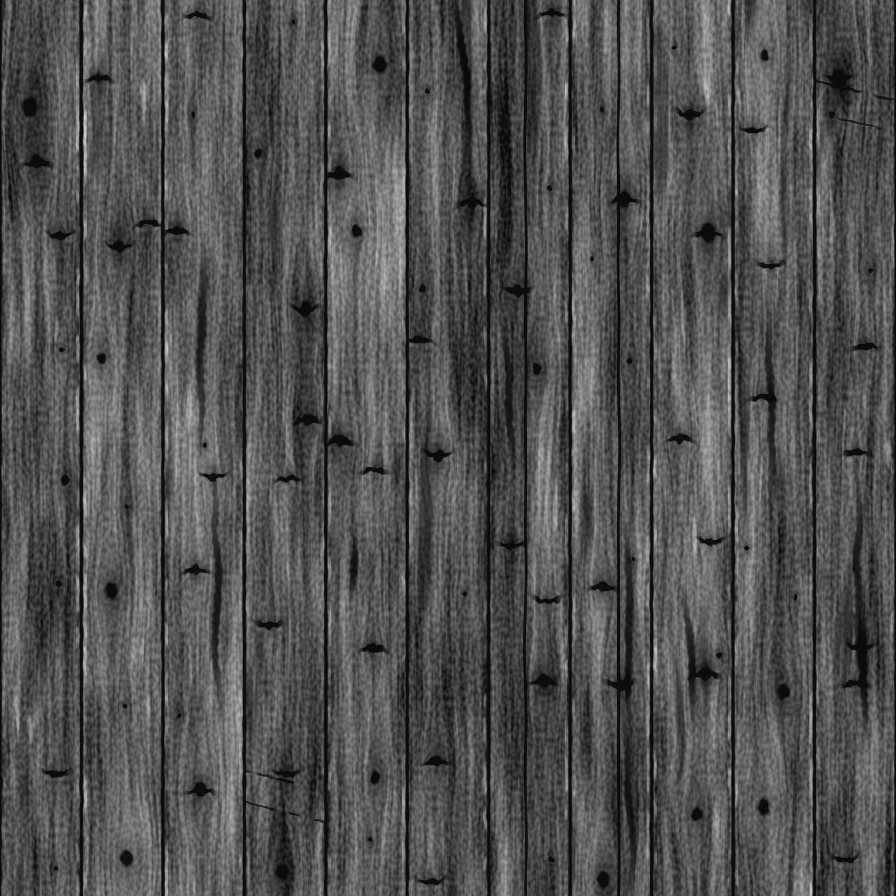
A three.js fragment shader for this texture:

```glsl
#define PLANKS 11.0
#define KNOTS 8
#define GASHES 2
#define SEAM_WIDTH 0.0021
#define BASE_TONE 0.355
#define PLANK_VARIATION 0.05
#define STREAK 0.21
#define FIBRE 0.21
#define SPECKLE 0.17
#define STAIN 0.17
#define WEAR 0.22
#define SOOT 0.045

varying vec2 vUv;

vec2 hash2(vec2 p) {
  vec3 q = fract(p.xyx * vec3(0.1031, 0.1030, 0.0973));
  q += dot(q, q.yzx + 33.33);
  return fract((q.xx + q.yz) * q.zy);
}

float corner(vec2 cell, vec2 offset) {
  float angle = 6.2832 * hash2(cell).x;
  return dot(vec2(cos(angle), sin(angle)), offset);
}

float gradientNoise(vec2 p) {
  vec2 i = floor(p), f = fract(p);
  vec2 w = f * f * f * (f * (f * 6.0 - 15.0) + 10.0);
  vec2 e = vec2(1.0, 0.0);
  float low = mix(corner(i, f), corner(i + e.xy, f - e.xy), w.x);
  float high = mix(corner(i + e.yx, f - e.yx), corner(i + e.xx, f - e.xx), w.x);
  return mix(low, high, w.y);
}

float fbm(vec2 p) {
  float sum = 0.0, gain = 1.0;
  for (int i = 0; i < 4; i++) {
    sum += gain * gradientNoise(p);
    p = p * 2.03 + 7.1;
    gain *= 0.5;
  }
  return sum;
}

float line(float d, float width) {
  return 1.0 - smoothstep(width * 0.4, width, abs(d));
}

void main() {
  // Plank cell, with p in canvas units from the plank's left edge
  float id = floor(vUv.x * PLANKS);
  float u = fract(vUv.x * PLANKS);
  vec2 p = vec2(u / PLANKS, vUv.y);
  vec2 seed = vec2(id * 3.71 + 1.3, id * 5.17 + 2.9);
  vec2 trait = hash2(vec2(id + 4.0, id * 9.0 + 2.0));
  vec2 jitter = vec2(gradientNoise(vUv * 130.0), gradientNoise(vUv * 130.0 + 51.0));

  // Knots, their halos and arched checks
  float bend = 0.0, dark = 0.0, light = 0.0, rings = 0.0;
  for (int i = 0; i < KNOTS; i++) {
    float k = float(i);
    vec2 place = hash2(vec2(id * 7.0 + 3.0, k * 13.0 + 1.0));
    vec2 kind = hash2(vec2(k * 5.0 + 40.0, id * 3.0 + 9.0));
    vec2 d = p - vec2(mix(0.15, 0.85, place.x) / PLANKS, (k + place.y) / float(KNOTS));
    float radius = mix(0.0028, 0.011, pow(kind.x, 2.5));
    float q = length((d + jitter * 0.003) * vec2(1.0, 0.8)) / radius;
    bend += d.x * 0.75 * exp(-dot(d * vec2(1.0, 0.4), d * vec2(1.0, 0.4)) / (radius * radius * 7.0));
    rings += sin(q * 7.0) * exp(-q * 0.7);
    dark += 0.85 * (1.0 - smoothstep(0.35, 1.0, q)) + 0.28 * exp(-q * q * 0.3);
    dark += 0.3 * exp(-abs(d.x) / radius - abs(d.y) / (radius * 7.0));
    light += 0.35 * line(q - 1.35, 0.35) * smoothstep(-0.1, 0.4, jitter.x);

    float curl = kind.y > 0.75 ? -18.0 : 14.0;
    float arch = d.y + curl * d.x * d.x + jitter.y * 0.004;
    float reach = 1.0 - smoothstep(0.004, 0.023, abs(d.x));
    float check = step(0.48, kind.y) * reach;
    dark += check * (0.9 * line(arch, 0.0036) + 0.25 * exp(-abs(arch) * 90.0));
    light += check * 0.4 * line(arch + 0.006, 0.0035);
  }

  // Long tapering gashes
  for (int i = 0; i < GASHES; i++) {
    vec2 place = hash2(vec2(id * 11.0 + 5.0, float(i) * 17.0 + 8.0));
    vec2 shape = hash2(vec2(float(i) * 3.0 + 71.0, id * 6.0 + 1.0));
    float along = (p.y - mix(0.1, 0.95, place.y)) / mix(0.04, 0.16, shape.x);
    float path = p.x - mix(0.25, 0.75, place.x) / PLANKS + (shape.y - 0.5) * 0.02 * along;
    path += 0.006 * gradientNoise(vec2(p.y * 14.0, id + 0.5)) + jitter.x * 0.002;
    float taper = max(1.0 - along * along, 0.0);
    dark += step(0.45, shape.y) * taper * (0.65 * line(path, 0.0015 + 0.0045 * taper) + 0.2 * exp(-abs(path) * 110.0));
  }

  // Wood grain flowing around the knots
  vec2 g = vec2(p.x - bend, p.y) + seed;
  g.x += 0.004 * gradientNoise(g * vec2(16.0, 5.0));
  float streak = fbm(g * vec2(55.0, 2.2));
  float fibre = gradientNoise(g * vec2(210.0, 8.0)) + 0.7 * gradientNoise(g * vec2(370.0, 24.0));
  float blotch = fbm(g * vec2(20.0, 4.5) + 31.0);
  float growth = sin(45.0 * gradientNoise(g * vec2(15.0, 1.3) + 13.0));
  float speckle = gradientNoise(vUv * vec2(270.0, 170.0));
  float tone = BASE_TONE + PLANK_VARIATION * (trait.x - 0.5) * 2.0;
  tone += STREAK * streak + FIBRE * 0.75 * fibre + SPECKLE * speckle;
  tone += STAIN * blotch + 0.02 * growth + 0.05 * rings;

  // Dark stains and pale worn flecks
  float stain = smoothstep(0.16, 0.4, gradientNoise(g * vec2(42.0, 3.2) + 77.0));
  dark += 0.5 * stain * smoothstep(-0.05, 0.35, blotch + trait.y * 0.3 - 0.15);
  float fleck = smoothstep(0.2, 0.5, gradientNoise(g * vec2(130.0, 16.0) + 19.0));
  light += fleck * smoothstep(0.1, 0.5, gradientNoise(g * vec2(18.0, 4.0) + 43.0));

  // Split middles on two planks, slanted scratches on every seventh
  float split = p.x - mix(0.45, 0.65, trait.x) / PLANKS + 0.003 * gradientNoise(vec2(p.y * 9.0, id));
  dark += step(abs(id - 6.5), 0.6) * (0.75 * line(split, 0.0022) + 0.2 * exp(-abs(split) * 160.0));
  float slant = p.y + 0.25 * p.x - (id < 7.0 ? 0.14 : 0.91) + jitter.y * 0.002;
  float scratch = line(slant, 0.0022) + line(slant + 0.035, 0.0018);
  dark += 0.7 * scratch * step(abs(mod(id, 7.0) - 3.0), 0.5) * smoothstep(-0.2, 0.1, gradientNoise(vUv * 45.0));

  // Seams with shaded borders and chipped pale edges
  float edge = min(u, 1.0 - u) / PLANKS + 0.0012 * gradientNoise(vec2(p.y * 60.0, id));
  float chip = smoothstep(-0.15, 0.35, gradientNoise(vec2(p.y * 38.0, id * 4.0 + step(0.5, u) + 0.5)));
  light += line(edge - 0.0042, 0.0023) * chip * mix(0.3, 1.3, u > 0.5 ? trait.y : trait.x);
  tone -= 0.06 * exp(-edge * 150.0);
  tone = (tone + WEAR * light) * (1.0 - 0.9 * clamp(dark, 0.0, 1.0));
  float seam = 1.0 - smoothstep(SEAM_WIDTH * 0.4, SEAM_WIDTH * 1.3, edge);
  tone = mix(max(tone, SOOT), SOOT, seam);

  gl_FragColor = vec4(vec3(min(tone, 0.85)), 1.0);
}
```
